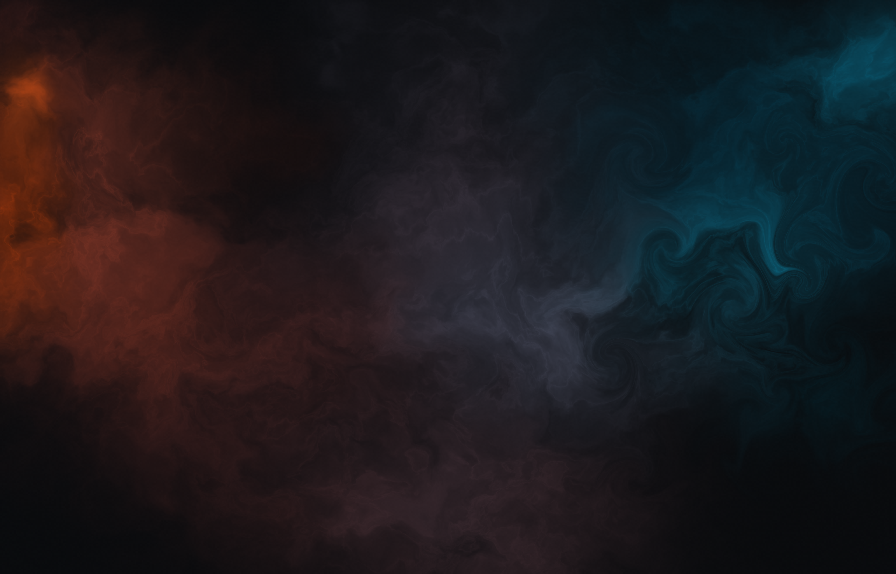
This background is drawn by a WebGL 2 fragment shader. Its source:

```glsl
#version 300 es
precision highp float;

uniform vec2 u_resolution;
out vec4 outColor;

#define BACKDROP vec3(0.037, 0.043, 0.052)
#define OCTAVES 6
#define WARP_SCALE 4.0
#define WARP_BROAD 0.14
#define WARP_FINE 0.11
#define CURL_COUNT 26
#define CURL_RADIUS 0.036
#define CURL_TWIST 2.6
#define SMOKE_CONTRAST 1.3
#define FILAMENT_GAIN 0.45
#define GRAIN 0.006

float hash(vec2 p) {
  return fract(sin(dot(p, vec2(127.1, 311.7))) * 43758.5453);
}

mat2 rotation(float angle) {
  float c = cos(angle), s = sin(angle);
  return mat2(c, s, -s, c);
}

float noise(vec2 p) {
  vec2 cell = floor(p), f = fract(p);
  f = f * f * f * (f * (f * 6.0 - 15.0) + 10.0);
  float low = mix(hash(cell), hash(cell + vec2(1, 0)), f.x);
  float high = mix(hash(cell + vec2(0, 1)), hash(cell + vec2(1, 1)), f.x);
  return mix(low, high, f.y);
}

float fbm(vec2 p) {
  float sum = 0.0, weight = 0.5, total = 0.0;
  mat2 turn = rotation(0.65) * 2.03;
  for (int i = 0; i < OCTAVES; i++) {
    sum += weight * noise(p);
    total += weight;
    p = turn * p + 7.3;
    weight *= 0.5;
  }
  return sum / total;
}

vec2 fbm2(vec2 p) {
  return vec2(fbm(p), fbm(p + vec2(5.2, 9.1))) - 0.5;
}

// Small vortices scattered over the right side
vec2 curl(vec2 p) {
  for (int i = 0; i < CURL_COUNT; i++) {
    float k = float(i);
    vec2 center = mix(vec2(1.05, 0.15), vec2(1.56, 0.75),
                      vec2(hash(vec2(k, 1.7)), hash(vec2(k, 4.3))));
    float radius = CURL_RADIUS * (0.6 + hash(vec2(k, 8.9)));
    vec2 d = p - center;
    float spin = (hash(vec2(k, 6.1)) < 0.5 ? -1.0 : 1.0) * CURL_TWIST;
    p = center + rotation(spin * exp(-dot(d, d) / (radius * radius))) * d;
  }
  return p;
}

// Blends a soft tilted ellipse of smoke into the colour
void puff(inout vec3 color, vec2 p, vec2 center, vec2 radius, float tilt, vec3 tint) {
  vec2 d = rotation(-tilt) * (p - center) / radius;
  color = mix(color, tint, exp(-1.1 * pow(length(d), 2.5)));
}

void main() {
  vec2 p = gl_FragCoord.xy / u_resolution.y;
  p.x *= 1.561 * u_resolution.y / u_resolution.x;

  // Turbulent flow
  vec2 swirled = curl(p);
  vec2 broad = fbm2(swirled * WARP_SCALE);
  vec2 fine = fbm2(swirled * WARP_SCALE * 2.5 + 2.0 * broad + 11.0);
  vec2 q = mix(p, swirled, 0.5) + WARP_BROAD * broad + WARP_FINE * fine;

  vec3 color = BACKDROP;

  // Dim body of the smoke
  puff(color, q, vec2(1.42, 0.34), vec2(0.22, 0.13), -0.20, vec3(0.030, 0.080, 0.100));
  puff(color, q, vec2(0.42, 0.36), vec2(0.54, 0.27), -0.55, vec3(0.180, 0.095, 0.095));
  puff(color, q, vec2(0.80, 0.14), vec2(0.29, 0.24), -0.40, vec3(0.165, 0.122, 0.140));
  puff(color, q, vec2(1.20, 0.77), vec2(0.46, 0.25), 0.10, vec3(0.030, 0.125, 0.165));
  puff(color, q, vec2(0.78, 0.64), vec2(0.25, 0.36), -0.15, vec3(0.140, 0.125, 0.152));
  puff(color, q, vec2(0.52, 0.42), vec2(0.24, 0.17), 0.35, vec3(0.170, 0.098, 0.103));
  puff(color, q, vec2(0.46, 0.76), vec2(0.16, 0.12), -0.50, vec3(0.090, 0.058, 0.060));

  // Slate and teal clouds
  puff(color, q, vec2(0.98, 0.45), vec2(0.27, 0.17), -0.25, vec3(0.165, 0.172, 0.212));
  puff(color, q, vec2(1.45, 0.66), vec2(0.22, 0.15), -0.20, vec3(0.030, 0.130, 0.170));
  puff(color, q, vec2(1.28, 0.53), vec2(0.18, 0.13), 0.30, vec3(0.040, 0.195, 0.245));
  puff(color, q, vec2(1.51, 0.88), vec2(0.17, 0.14), 0.20, vec3(0.035, 0.220, 0.280));

  // Red clouds and the orange glow at the left edge
  puff(color, q, vec2(0.03, 0.97), vec2(0.10, 0.08), 0.00, vec3(0.150, 0.080, 0.080));
  puff(color, q, vec2(0.20, 0.48), vec2(0.27, 0.16), -0.40, vec3(0.250, 0.115, 0.095));
  puff(color, q, vec2(0.15, 0.71), vec2(0.20, 0.21), -0.30, vec3(0.320, 0.145, 0.115));
  puff(color, q, vec2(0.00, 0.66), vec2(0.10, 0.19), 0.00, vec3(0.390, 0.145, 0.050));
  puff(color, q, vec2(0.00, 0.81), vec2(0.05, 0.07), 0.00, vec3(0.500, 0.200, 0.075));

  // Billows and thin filaments, drawn out along the drift
  vec2 drift = rotation(-0.35) * swirled * vec2(4.5, 8.0);
  float billow = fbm(drift + 3.0 * broad + 1.6 * fine);
  float ridge = 1.0 - abs(2.0 * fbm(drift * 1.5 + 3.0 * fine + 21.0) - 1.0);
  float filament = pow(ridge, 8.0) - 0.3;
  float wispy = smoothstep(1.0, 1.35, p.x) * smoothstep(0.85, 0.45, p.y);
  float strength = 1.0 + SMOKE_CONTRAST * (1.0 + wispy) * (billow - 0.5)
                 + FILAMENT_GAIN * filament * mix(0.55, 1.1, wispy);
  color = BACKDROP + (color - BACKDROP) * max(strength, 0.1);

  color += GRAIN * (hash(floor(p * 328.0)) - 0.5);
  outColor = vec4(color, 1.0);
}
```
